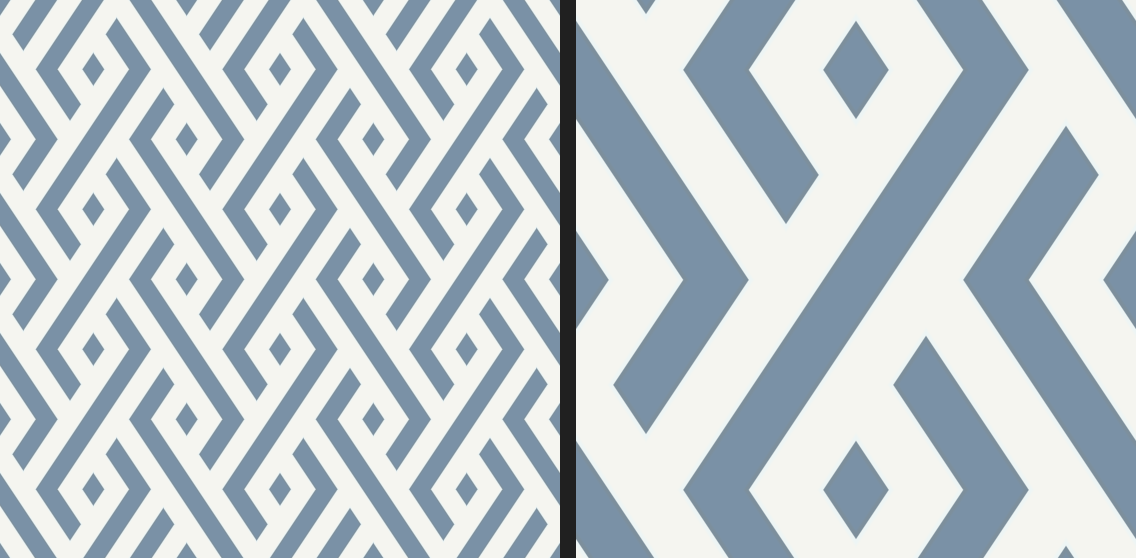
Left, the full canvas; right, a detail of the centre.
Give the GLSL for this pattern, as a Shadertoy shader.

```glsl
// Box distance in skewed diagonal axes; keeps corners mitred
float box(vec2 q, vec2 halfSize) {
    vec2 d = abs(q) - halfSize;
    return max(d.x, d.y);
}

// Diagonal bar with a hooked arm at each end, and a small diamond inside each hook
float hookedBar(vec2 p) {
    vec2 q = vec2(p.x + p.y, p.x - p.y);
    q *= q.y < 0.0 ? -1.0 : 1.0;   // half-turn symmetry
    float bar = box(q, vec2(0.234, 2.234));
    float arm = box(q - vec2(-0.5, 2.0), vec2(0.734, 0.234));
    float diamond = box(q - vec2(-1.0, 1.0), vec2(0.234));
    return min(bar, min(arm, diamond));
}

// Column of bars repeated every 4 across and 2 down; tall bars overlap adjacent cells
float barColumn(vec2 p) {
    p = mod(p + vec2(2.0, 1.0), vec2(4.0, 2.0)) - vec2(2.0, 1.0);
    float dist = 1e3;
    for (int row = -1; row <= 1; row++)
        dist = min(dist, hookedBar(p - vec2(0.0, 2.0 * float(row))));
    return dist;
}

void mainImage(out vec4 fragColor, in vec2 fragCoord) {
    // Three repeats across, measured downward from the top edge
    vec2 fromTop = vec2(fragCoord.x, iResolution.y - fragCoord.y) / iResolution.x;
    vec2 p = fromTop * vec2(12.0, 8.0) - vec2(2.0, 1.99);

    // Interlock the columns with their mirrored, half-dropped partners
    vec2 mirrored = (p - vec2(2.0, 1.0)) * vec2(-1.0, 1.0);
    float dist = min(barColumn(p), barColumn(mirrored)) * 0.0693;

    // Slight colour bleed along both sides of each edge
    float bleed = 1.0 - smoothstep(0.0012, 0.0034, abs(dist));
    vec3 cream = mix(vec3(0.96, 0.96, 0.94), vec3(0.93, 0.96, 0.96), bleed);
    vec3 blue = mix(vec3(0.48, 0.57, 0.65), vec3(0.49, 0.56, 0.61), bleed);

    float pixel = 0.8 / iResolution.x;
    fragColor = vec4(mix(blue, cream, smoothstep(-pixel, pixel, dist)), 1.0);
}
```
